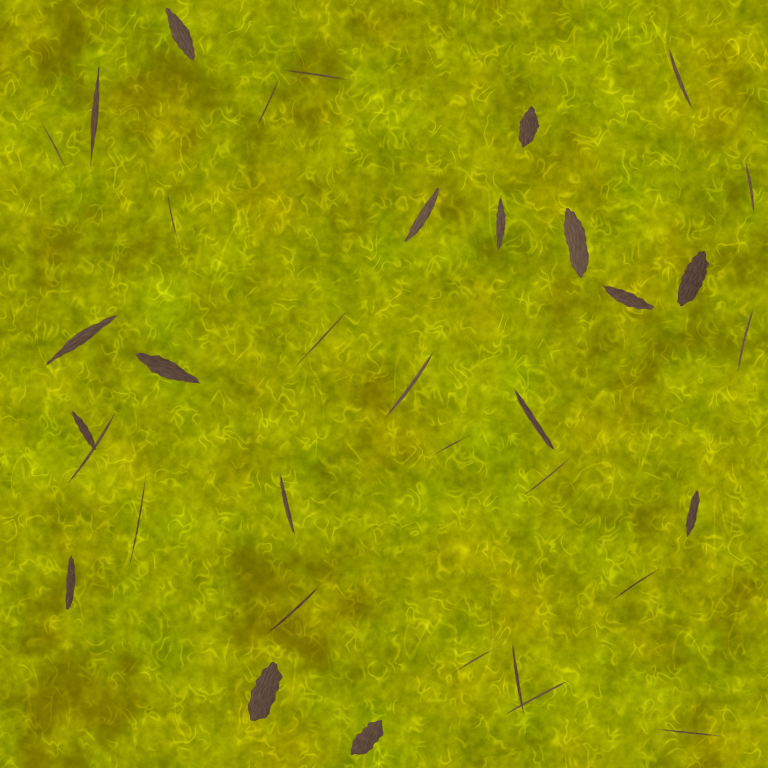
Give the GLSL for this texture, as a Shadertoy shader.

```glsl
vec2 hash2(vec2 p) {
    vec3 q = fract(p.xyx * vec3(0.1031, 0.1030, 0.0973));
    q += dot(q, q.yzx + 33.33);
    return fract((q.xx + q.yz) * q.zy);
}

float cornerSlope(vec2 cell, vec2 offset) {
    float angle = 6.2832 * hash2(cell).x;
    return dot(vec2(cos(angle), sin(angle)), offset);
}

// Gradient noise, roughly -0.7 to 0.7
float noise(vec2 p) {
    vec2 i = floor(p), f = p - i;
    vec2 u = f * f * f * (f * (f * 6.0 - 15.0) + 10.0);
    vec2 e = vec2(1, 0);
    return mix(mix(cornerSlope(i, f), cornerSlope(i + e, f - e), u.x),
               mix(cornerSlope(i + e.yx, f - e.yx), cornerSlope(i + 1.0, f - 1.0), u.x), u.y);
}

float fbm(vec2 p) {
    float sum = 0.0, amplitude = 1.0;
    for (int i = 0; i < 4; i++) {
        sum += amplitude * noise(p);
        p = mat2(1.6, 1.2, -1.2, 1.6) * p + 17.3;
        amplitude *= 0.55;
    }
    return sum;
}

// Thin curly lines along the zero contours of warped noise
float strands(vec2 p, float width) {
    vec2 warp = vec2(noise(p * 0.7 + 31.0), noise(p * 0.7 + 73.0));
    return 1.0 - smoothstep(0.0, width, abs(noise(p + 0.9 * warp)));
}

vec3 moss(vec2 p) {
    float broad = fbm(p * 4.0 + 5.0);
    float tufts = fbm(p * 17.0 + 40.0);
    float fuzz = fbm(p * 75.0 + 90.0);
    float curls = strands(p * vec2(68, 60) + 11.0, 0.2)
                * smoothstep(-0.15, 0.3, noise(p * 36.0 + 7.0));
    float stems = strands(p * vec2(24, 15) + 57.0, 0.07)
                * smoothstep(0.08, 0.4, noise(p * 9.0 + 23.0));
    float tone = 0.07 * broad + 0.1 * tufts + 0.09 * fuzz + 0.12 * curls + 0.08 * stems - 0.02;
    vec3 color = vec3(0.588, 0.609, 0.0) + tone * vec3(1.03, 0.98, 0.1);

    // Green and brown drifts
    float hue = fbm(p * 7.0 + 130.0);
    color += hue * vec3(-0.035, 0.025, 0.0);
    float soil = smoothstep(0.15, 0.8, -broad - 0.6 * tufts - 0.3 * hue);
    return mix(color, vec3(0.44, 0.38, 0.0), 0.45 * soil);
}

// Splinter of bark: colour in rgb, coverage in a
vec4 splinter(vec2 p, float id, float pixel) {
    vec2 shape = hash2(vec2(id, 3.7));
    vec2 pose = hash2(vec2(id, 19.1));
    vec2 look = hash2(vec2(id, 47.9));
    float halfLength = mix(0.027, 0.066, shape.x);
    float halfWidth = mix(0.0009, 0.0155, shape.y * shape.y * shape.y);

    vec2 center = fract(id * vec2(0.7549, 0.5698) + 0.16 * look);
    vec2 q = fract(p - center + 0.5) - 0.5;
    float angle = 1.75 + 2.7 * (pose.x - 0.5);
    vec2 axis = vec2(cos(angle), sin(angle));
    q = vec2(dot(q, axis), dot(q, vec2(-axis.y, axis.x)));
    float along = q.x / halfLength;
    q.y += (pose.y - 0.5) * 0.12 * halfLength * along * along;

    // Tapered outline with frayed ends
    float across = q.y / halfWidth;
    float frayed = along * (1.0 + 0.2 * noise(vec2(across * 2.5, id + 0.4)));
    float taper = 1.0 - pow(abs(frayed), mix(1.5, 4.5, look.y));
    float edge = halfWidth * (taper + 0.25 * noise(vec2(along * 5.0, id * 3.1)));
    float gap = max(abs(q.y) - edge, abs(q.x) - halfLength * 1.15);
    float cover = clamp(0.5 - gap / pixel, 0.0, 1.0) * clamp(2.0 * edge / pixel, 0.0, 1.0);

    float grain = noise(vec2(along * 4.0, q.y * 430.0 + id * 7.0))
                + 0.5 * noise(vec2(along * 14.0, q.y * 800.0 + id));
    float light = 0.3 + 0.45 * look.x + 0.4 * grain + 0.12 * across;
    vec3 bark = mix(vec3(0.27, 0.19, 0.175), vec3(0.46, 0.37, 0.32), clamp(light, 0.0, 1.0));
    return vec4(bark, 0.96 * cover);
}

void mainImage(out vec4 fragColor, in vec2 fragCoord) {
    vec2 p = fragCoord / iResolution.y;
    float pixel = 1.3 / iResolution.y;
    vec3 color = moss(p);
    for (int i = 1; i <= 36; i++) {
        vec4 chip = splinter(p, float(i), pixel);
        color = mix(color, chip.rgb, chip.a);
    }
    fragColor = vec4(clamp(color, 0.0, 1.0), 1.0);
}
```
